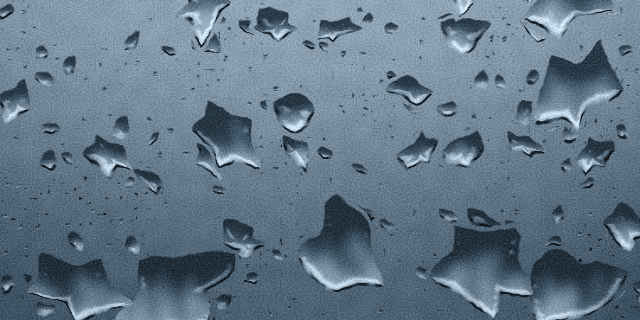
Reproduce this texture procedurally as a Shadertoy shader.

```glsl
// Ragged water drops on cool blue-grey glass, dark above and bright below.
// Jittered grids of cusped outlines give a distance field, largest drops first;
// its depth and vertical slope place the rims, and gradient noise adds grain.

#define GLASS_TOP 0.63
#define GLASS_BOTTOM 0.36
#define DROP_DARK 0.20
#define DROP_LIGHT 0.65
#define RIM_GLOW 0.26
#define RIM_WIDTH 0.007
#define CLEARANCE 0.018
#define WARP 0.032
#define RAGGED 0.0045
#define SPECKS 0.28
#define GRAIN 0.13

const float TAU = 6.28318;

struct Drop {
    float dist;   // signed distance, negative inside
    vec2 local;   // position relative to the drop radius
};

vec2 hash2(vec2 p) {
    vec3 q = fract(p.xyx * vec3(0.1031, 0.1030, 0.0973));
    q += dot(q, q.yzx + 33.33);
    return fract((q.xx + q.yz) * q.zy);
}

float cornerDot(vec2 cell, vec2 corner, vec2 f) {
    float angle = TAU * hash2(cell + corner).x;
    return dot(vec2(cos(angle), sin(angle)), f - corner);
}

float gradientNoise(vec2 p) {
    vec2 cell = floor(p), f = p - cell;
    vec2 u = f * f * f * (f * (f * 6.0 - 15.0) + 10.0);
    return mix(mix(cornerDot(cell, vec2(0, 0), f), cornerDot(cell, vec2(1, 0), f), u.x),
               mix(cornerDot(cell, vec2(0, 1), f), cornerDot(cell, vec2(1, 1), f), u.x), u.y);
}

// Adds one grid of drops, kept clear of the larger ones already there
void addLayer(inout Drop best, vec2 p, float cellSize, float size,
              float density, float rough, float seed) {
    vec2 base = floor(p / cellSize);
    Drop near = Drop(1.0, vec2(0));
    for (int j = -1; j <= 1; j++)
    for (int i = -1; i <= 1; i++) {
        vec2 id = base + vec2(i, j);
        vec2 kind = hash2(id + seed);
        if (kind.x > density) continue;
        vec2 jitter = hash2(id + seed + 51.7) - 0.5;
        vec2 shape = hash2(id + seed + 93.1);
        vec2 offset = p - (id + 0.5 + 0.6 * jitter) * cellSize;
        float radius = size * cellSize * mix(0.6, 1.0, shape.x);

        // Tilted, stretched outline with pointed corners
        float tilt = (shape.y - 0.5) * 2.4;
        vec2 e = mat2(cos(tilt), sin(tilt), -sin(tilt), cos(tilt)) * offset;
        e *= vec2(0.85, 1.22);
        float angle = atan(e.y, e.x);
        float corners = floor(3.0 + 3.0 * kind.y);
        float cusp = 0.55 - abs(sin(0.5 * corners * angle + TAU * shape.y));
        float lobe = 0.4 * sin(2.0 * angle + TAU * shape.x);
        float d = length(e) - radius * (1.0 + rough * (cusp + lobe));
        if (d < near.dist) near = Drop(d, offset / radius);
    }
    near.dist = max(near.dist, CLEARANCE - best.dist);
    if (near.dist < best.dist) best = near;
}

Drop dropField(vec2 p) {
    vec2 bend = vec2(gradientNoise(p * 9.0), gradientNoise(p * 9.0 + 37.0));
    vec2 fray = vec2(gradientNoise(p * 48.0), gradientNoise(p * 48.0 + 71.0));
    p += WARP * bend + RAGGED * fray;
    Drop drop = Drop(1.0, vec2(0));
    addLayer(drop, p, 0.42, 0.36, 0.78, 0.42, 11.0);
    addLayer(drop, p, 0.20, 0.33, 0.55, 0.36, 27.0);
    addLayer(drop, p, 0.09, 0.30, 0.24, 0.12, 45.0);
    addLayer(drop, p, 0.05, 0.14, 0.22, 0.30, 63.0);
    return drop;
}

// Lightness to steel blue
vec3 steelBlue(float tone) {
    return tone + vec3(-0.085, 0.0, 0.065) * smoothstep(0.0, 0.32, tone);
}

void mainImage(out vec4 fragColor, in vec2 fragCoord) {
    vec2 p = fragCoord / iResolution.y;
    float side = p.x - 0.5 * iResolution.x / iResolution.y;

    // Glass: vertical gradient, faint mottling and clustered specks
    float tone = mix(GLASS_BOTTOM, GLASS_TOP, smoothstep(-0.05, 1.05, p.y));
    tone += 0.02 - 0.07 * side * side + 0.035 * gradientNoise(p * 16.0);
    float cluster = smoothstep(-0.05, 0.35, gradientNoise(p * 4.0 + 19.0));
    tone -= SPECKS * cluster * smoothstep(0.36, 0.52, gradientNoise(p * 62.0));

    // Drop body: dark upper part, pale streaked lower part
    Drop drop = dropField(p);
    float probe = 0.008;
    float slope = (dropField(p + vec2(0, probe)).dist - drop.dist) / probe;
    float depth = -drop.dist;
    float streak = gradientNoise(p * vec2(13.0, 8.0) + 5.0);
    float body = mix(DROP_LIGHT, DROP_DARK, smoothstep(-0.9, 0.6, drop.local.y + 0.6 * streak));
    body += 0.07 * (p.y - 0.5);

    // Lower rim: bright inner band against a broken dark line
    float lower = smoothstep(0.15, -0.65, slope);
    float band = (depth - 0.021) / 0.011;
    body += RIM_GLOW * lower * exp(-band * band);
    float broken = smoothstep(-0.3, 0.15, gradientNoise(p * 17.0 + 83.0));
    float line = smoothstep(RIM_WIDTH, 0.3 * RIM_WIDTH, abs(depth - 0.003));

    float soft = 0.0015 + 0.7 / iResolution.y;
    tone = mix(tone, body, smoothstep(-soft, soft, depth));
    tone = mix(tone, 0.07, 0.92 * line * lower * broken);
    tone += GRAIN * gradientNoise(p * 190.0);
    fragColor = vec4(clamp(steelBlue(tone), 0.0, 1.0), 1.0);
}
```
